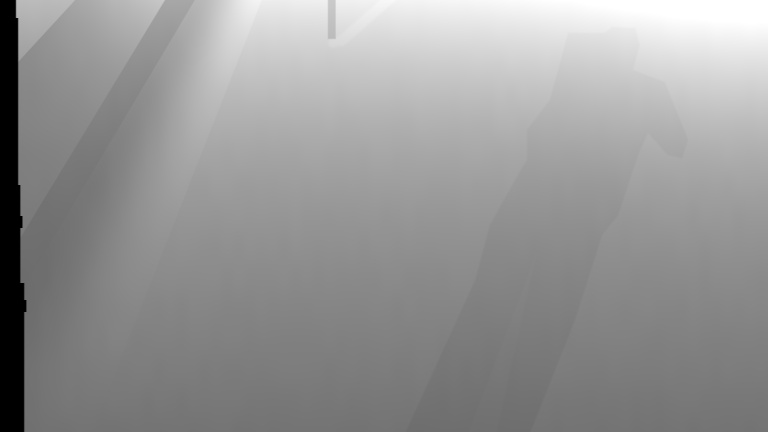
Write a WebGL 2 fragment shader that draws this texture map.

```glsl
#version 300 es
precision highp float;

#define FLOOR_DARK 0.452
#define FLOOR_SLOPE 0.24
#define TOP_GLOW 0.18
#define GLOW_TILT 0.09
#define FIGURE_SHADE 0.022
#define LEG_GAP_LIGHT 0.008
#define GRAIN 0.008

uniform vec2 u_resolution;
out vec4 fragColor;

const int OUTLINE_COUNT = 24;
const vec2 OUTLINE[OUTLINE_COUNT] = vec2[](
    vec2(1.315, .924), vec2(1.400, .924), vec2(1.417, .938), vec2(1.470, .935),
    vec2(1.481, .896), vec2(1.465, .838), vec2(1.539, .810), vec2(1.593, .676),
    vec2(1.579, .634), vec2(1.546, .641), vec2(1.500, .692), vec2(1.477, .641),
    vec2(1.431, .502), vec2(1.394, .456), vec2(1.331, .259), vec2(1.220, -.02),
    vec2(.930, -.02), vec2(1.100, .352), vec2(1.134, .479), vec2(1.192, .583),
    vec2(1.220, .630), vec2(1.220, .699), vec2(1.273, .769), vec2(1.292, .838));

float hash(vec2 p) {
    return fract(sin(dot(p, vec2(127.1, 311.7))) * 43758.5);
}

float noise(vec2 p) {
    vec2 i = floor(p), f = fract(p);
    f = f * f * (3.0 - 2.0 * f);
    return mix(mix(hash(i), hash(i + vec2(1, 0)), f.x),
               mix(hash(i + vec2(0, 1)), hash(i + vec2(1, 1)), f.x), f.y);
}

float segmentDistance(vec2 p, vec2 a, vec2 b) {
    vec2 e = b - a;
    return length(p - a - e * clamp(dot(p - a, e) / dot(e, e), 0.0, 1.0));
}

// Signed distance to the closed outline, negative inside
float figureDistance(vec2 p) {
    float d = 10.0, side = 1.0;
    for (int i = 0, j = OUTLINE_COUNT - 1; i < OUTLINE_COUNT; j = i, i++) {
        vec2 a = OUTLINE[i], b = OUTLINE[j];
        d = min(d, segmentDistance(p, a, b));
        if ((a.y > p.y) != (b.y > p.y) &&
            p.x < a.x + (b.x - a.x) * (p.y - a.y) / (b.y - a.y)) side = -side;
    }
    return d * side;
}

// Coverage where d is negative
float fill(float d, float soft) {
    return 1.0 - smoothstep(-soft, soft, d);
}

float floorShade(vec2 p) {
    float h4 = p.y * p.y * p.y * p.y;
    return FLOOR_DARK + FLOOR_SLOPE * p.y + (TOP_GLOW + GLOW_TILT * p.x) * h4;
}

// Overlapping slanted folds on the left
float addFolds(float shade, vec2 p, float px) {
    float h = p.y, h3 = h * h * h;
    float bandRight = 0.213 + 0.393 * h;
    float bandLeft = 0.451 - 0.595 * (1.0 - h);
    float stripLeft = 0.382 - 0.608 * (1.0 - h);
    float cornerRight = 0.174 - 0.92 * (1.0 - h);

    float across = (p.x - bandLeft) / (bandRight - bandLeft);
    float band = mix(0.415 + 0.30 * h3, floorShade(p) + 0.025 * h,
                     smoothstep(0.0, 0.95, across));
    float strip = 0.415 + 0.24 * h3;
    float panel = 0.42 + 0.12 * h + 0.65 * p.x * h3 * h;
    float corner = 0.62 + 0.8 * (h - 0.86);

    shade = mix(shade, band, fill(p.x - bandRight, px));
    shade = mix(shade, strip, fill(p.x - bandLeft, px));
    shade = mix(shade, panel, fill(p.x - stripLeft, px));
    return mix(shade, corner, fill(p.x - cornerRight, px));
}

// Post and pale bracket hanging from the top edge
float addPost(float shade, vec2 p, float px) {
    float brace = segmentDistance(p, vec2(0.79, 0.905), vec2(0.91, 1.01)) - 0.012;
    float foot = segmentDistance(p, vec2(0.77, 0.90), vec2(0.80, 0.91)) - 0.01;
    shade += 0.022 * fill(min(brace, foot), 2.0 * px);
    vec2 q = abs(p - vec2(0.768, 0.965)) - vec2(0.009, 0.055);
    return mix(shade, 0.75 + 0.6 * (p.y - 0.93), fill(max(q.x, q.y), px));
}

float addFigure(float shade, vec2 p, float px) {
    shade -= FIGURE_SHADE * fill(figureDistance(p), 1.5 * px);
    float gapLeft = 1.085 + 0.38 * p.y;
    float gapRight = 1.15 + 0.22 * p.y;
    float gap = max(gapLeft - p.x, p.x - gapRight);
    return shade + LEG_GAP_LIGHT * fill(gap, 2.0 * px);
}

// Stepped, slightly ragged dark margin
float marginWidth(float h) {
    float w = 0.056 - 0.009 * step(0.345, h) - 0.005 * step(0.572, h)
            - 0.005 * step(0.958, h);
    return w + 0.005 * step(0.88, hash(vec2(floor(h * 36.0), 3.0)));
}

void main() {
    vec2 p = gl_FragCoord.xy / u_resolution.y;
    float px = 1.0 / u_resolution.y;

    float shade = floorShade(p);
    shade += 0.05 * exp(-9.0 * dot(p - vec2(1.7, 0.98), p - vec2(1.7, 0.98)));
    shade = addPost(shade, p, px);
    shade = addFigure(shade, p, px);
    shade = addFolds(shade, p, px);
    shade += GRAIN * (noise(p * vec2(38.0, 14.0)) - 0.5);

    shade *= 1.0 - fill(p.x - marginWidth(p.y), px);
    fragColor = vec4(vec3(clamp(shade, 0.0, 1.0)), 1.0);
}
```
